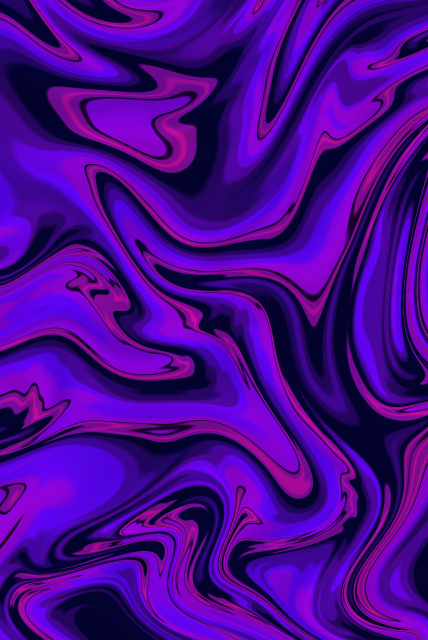
Give the GLSL for this background, as a WebGL 2 fragment shader.

```glsl
#version 300 es
precision highp float;
// Marbled liquid paint: violet, blue, navy and magenta strands folded into pools.
// The canvas is bent along a flow, stirred by area-preserving shears, and the
// contours of layered sines in that stirred space are coloured by a cyclic palette.

#define STIR 0.66          // strength of each shear
#define STIR_FREQ 3.4      // frequency of the first shear
#define STRETCH vec2(1.05, 2.5)  // paint scale along and across the flow
#define COLOR_CYCLES 0.68  // palette turns per unit of paint height
#define STRAND_AMOUNT 0.30 // palette shift caused by fine strands
#define HAIRLINE 0.022     // width of the dark outlines
#define SEED 2.7
#define SAMPLES 3          // antialiasing grid per side

uniform vec2 u_resolution;
out vec4 fragColor;

const vec3 VIOLET  = vec3(0.50, 0.01, 0.81);
const vec3 BLUE    = vec3(0.37, 0.01, 0.90);
const vec3 INDIGO  = vec3(0.27, 0.02, 0.60);
const vec3 DEEP    = vec3(0.14, 0.02, 0.38);
const vec3 NAVY    = vec3(0.01, 0.01, 0.18);
const vec3 MAGENTA = vec3(0.47, 0.04, 0.58);
const vec3 PINK    = vec3(0.78, 0.04, 0.62);
const vec3 BLACK   = vec3(0.02, 0.00, 0.09);

// Bowl-shaped flow at the top, sagging in the middle, descending in zigzags below.
vec2 bendFlow(vec2 p) {
  float top = smoothstep(0.3, 1.4, p.y);
  float bottom = 1.0 - smoothstep(0.0, 0.9, p.y);
  p.x += 0.13 * bottom * sin(9.0 * p.y + 1.0);
  float fromAxis = p.x - 0.34;
  float bowl = 0.85 * sqrt(fromAxis * fromAxis + 0.015);
  float ripple = 0.05 * sin(8.0 * p.x + 3.0 * p.y) + 0.025 * sin(15.0 * p.x - 5.0 * p.y);
  return vec2(p.x, p.y - bowl * top + 0.55 * p.x * bottom + ripple);
}

// Comb strokes: each slides the paint along one direction.
vec2 stir(vec2 p) {
  float freq = STIR_FREQ;
  for (int i = 0; i < 6; i++) {
    float angle = 0.2 + 2.1 * float(i);
    vec2 along = vec2(cos(angle), sin(angle));
    float across = freq * dot(p, vec2(-along.y, along.x)) + 1.9 * float(i);
    float stroke = sin(across) + 0.35 * sin(1.73 * across + SEED);
    p += along * stroke * STIR / freq;
    freq *= 1.38;
  }
  return p;
}

// Sum of plane waves with unit deviation.
float waves(vec2 p, float seed) {
  float sum = 0.0;
  for (int i = 0; i < 5; i++) {
    float n = float(i);
    float angle = seed + 2.4 * n;
    sum += sin(dot(p, vec2(cos(angle), sin(angle))) * (3.2 + 0.9 * n) + seed * (n + 1.0) * 1.7);
  }
  return 0.63 * sum;
}

// Cyclic palette; each colour starts at its edge and fades in over its softness.
vec3 paint(float phase) {
  vec3 colors[6] = vec3[6](VIOLET, BLUE, INDIGO, DEEP, NAVY, MAGENTA);
  float edges[6] = float[6](0.0, 0.18, 0.36, 0.51, 0.62, 0.82);
  float softness[6] = float[6](0.01, 0.08, 0.05, 0.06, 0.05, 0.02);
  vec3 color = MAGENTA;
  for (int i = 0; i < 6; i++) {
    color = mix(color, colors[i], smoothstep(edges[i], edges[i] + softness[i], phase));
  }
  return color;
}

vec3 marble(vec2 p) {
  vec2 q = stir(bendFlow(p) * STRETCH);
  float height = waves(q, SEED);
  float detail = waves(q * 1.6, SEED + 4.3);

  // Fine strands, gathered in some regions and absent from the pools.
  float k = height + 0.45 * detail;
  float strand = 0.55 * sin(8.0 * k + 1.5 * sin(3.7 * k))
               + 0.35 * sin(17.0 * k + 1.0) + 0.25 * sin(29.0 * k + 2.0);
  float busy = smoothstep(-0.9, 1.1, waves(q * 0.8, SEED + 8.1));
  float phase = fract(COLOR_CYCLES * height + 0.05 * detail + STRAND_AMOUNT * busy * strand);
  vec3 color = paint(phase);

  // Pink threads inside the magenta and dark outlines around it.
  float thread = 1.0 - smoothstep(0.008, 0.03, abs(phase - 0.92));
  color = mix(color, PINK, 0.7 * thread);
  float outline = 1.0 - smoothstep(0.3 * HAIRLINE, HAIRLINE, min(phase, 1.0 - phase));
  color = mix(color, BLACK, 0.85 * outline);

  // Slow drift of hue and light within each colour.
  color.r *= 1.0 + 0.10 * sin(2.3 * detail);
  return color * (1.0 + 0.06 * sin(5.0 * k + 3.0 * detail));
}

void main() {
  vec3 total = vec3(0.0);
  for (int y = 0; y < SAMPLES; y++) {
    for (int x = 0; x < SAMPLES; x++) {
      vec2 offset = (vec2(x, y) + 0.5) / float(SAMPLES) - 0.5;
      total += marble((gl_FragCoord.xy + offset) / u_resolution.x);
    }
  }
  fragColor = vec4(clamp(total / float(SAMPLES * SAMPLES), 0.0, 1.0), 1.0);
}
```
